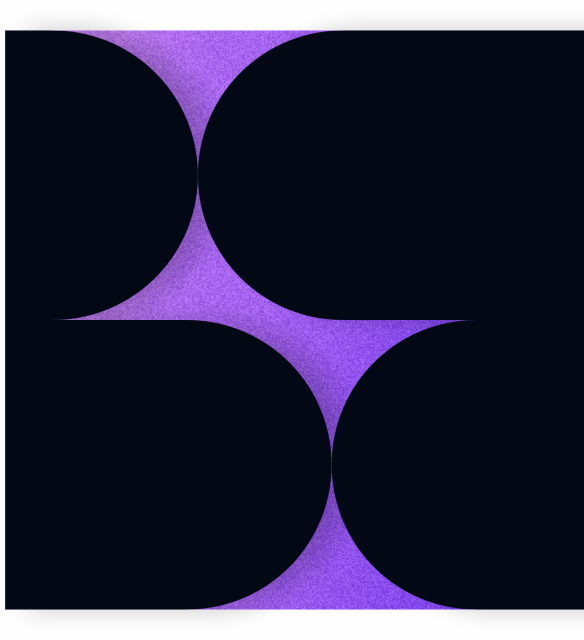
This background is drawn by a WebGL 1 fragment shader. Its source:

```glsl
precision highp float;
// Two rows of dark pills meet end to end on a grainy violet panel over a white page.
// Each row is a pair of capsules touching at one point; soft shadows are cast to the
// right from their distance functions. All lengths are in units of canvas height.

uniform vec2 u_resolution;

#define RADIUS 0.2262
#define PANEL_LEFT 0.0080
#define TOUCH_LOW 0.5182
#define TOUCH_HIGH 0.3092
#define SHADOW_SHIFT 0.036
#define SHADOW_BLUR 0.036
#define SHADOW_ALPHA 0.20
#define GRAIN_CELLS 512.0
#define GRAIN_AMOUNT 0.17

const vec3 PAGE = vec3(0.995);
const vec3 INK = vec3(0.008, 0.035, 0.08);
const vec3 ORCHID = vec3(0.74, 0.49, 0.92);
const vec3 LILAC = vec3(0.66, 0.40, 0.94);
const vec3 VIOLET = vec3(0.52, 0.28, 0.93);

float hash(vec2 p) {
  vec3 q = fract(vec3(p.xyx) * 0.1031);
  q += dot(q, q.yzx + 33.33);
  return fract((q.x + q.y) * q.z);
}

float valueNoise(vec2 p) {
  vec2 cell = floor(p);
  vec2 f = fract(p);
  f = f * f * (3.0 - 2.0 * f);
  float low = mix(hash(cell), hash(cell + vec2(1.0, 0.0)), f.x);
  float high = mix(hash(cell + vec2(0.0, 1.0)), hash(cell + 1.0), f.x);
  return mix(low, high, f.y);
}

// Coverage of a shape whose edge is softened over +-width
float cover(float dist, float width) {
  return 1.0 - smoothstep(-width, width, dist);
}

// Centre of the contact point of a row: 0 is the lower row, 1 the upper
vec2 touchPoint(float row) {
  return vec2(mix(TOUCH_LOW, TOUCH_HIGH, row), 0.5 + (2.0 * row - 1.0) * RADIUS);
}

// Distance to the half-infinite pill ending at the origin and running to -x
float pillDistance(vec2 p) {
  return length(vec2(max(p.x + RADIUS, 0.0), p.y)) - RADIUS;
}

// Light left on the ground after the shadows of all four pills
float shadowLight(vec2 p) {
  float light = 1.0;
  p.x -= SHADOW_SHIFT;
  for (int i = 0; i < 2; i++) {
    vec2 q = p - touchPoint(float(i));
    float leftPill = cover(pillDistance(q), SHADOW_BLUR)
                   * cover(PANEL_LEFT - p.x, SHADOW_BLUR);
    float rightPill = cover(pillDistance(vec2(-q.x, q.y)), SHADOW_BLUR);
    light *= (1.0 - SHADOW_ALPHA * leftPill) * (1.0 - SHADOW_ALPHA * rightPill);
  }
  return light;
}

// Violet gradient with fine and slightly coarser grain
vec3 grainyViolet(vec2 p) {
  float t = p.x + 0.08 * (0.5 - p.y);
  vec3 color = mix(ORCHID, LILAC, smoothstep(0.08, 0.34, t));
  color = mix(color, VIOLET, smoothstep(0.30, 0.76, t));
  vec2 g = p * GRAIN_CELLS;
  float grain = 0.65 * hash(floor(g)) + 0.35 * valueNoise(g * 0.6 + 71.0) - 0.5;
  return color + GRAIN_AMOUNT * grain * vec3(1.0, 1.0, 0.8);
}

void main() {
  vec2 p = gl_FragCoord.xy / u_resolution.y;
  float pixel = 0.75 / u_resolution.y;

  // Panel, running off the right side of the canvas
  float panelDistance = max(PANEL_LEFT - p.x, abs(p.y - 0.5) - 2.0 * RADIUS);
  float panel = cover(panelDistance, pixel);

  // Pills of the current row, solid beyond their rounded ends
  vec2 q = p - touchPoint(step(0.5, p.y));
  float inkDistance = abs(q.x) > RADIUS ? -1.0 : pillDistance(vec2(-abs(q.x), q.y));
  float ink = cover(inkDistance, pixel);

  // Layers from the page upwards
  float light = shadowLight(p);
  vec3 surface = mix(grainyViolet(p) * light, INK, ink);
  gl_FragColor = vec4(mix(PAGE * light, surface, panel), 1.0);
}
```
